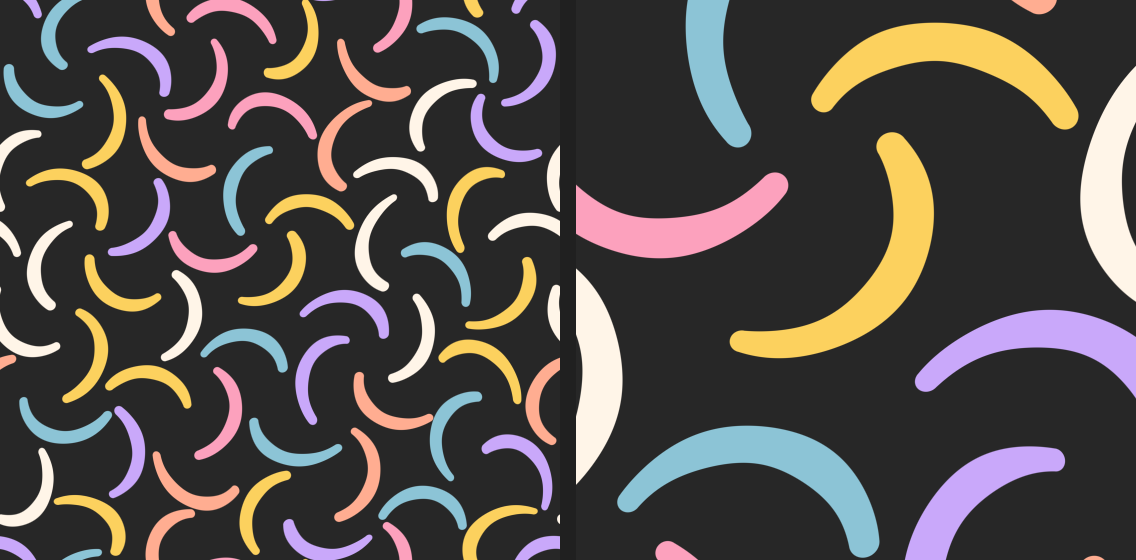
Left: the whole. Right: its middle third, enlarged.
Write a WebGL 2 fragment shader that draws this pattern.

```glsl
#version 300 es
precision highp float;
// Scattered pastel arcs with tapered, rounded ends on a charcoal ground.
// One arc sits on each node of a slanted square lattice that wraps on the unit tile;
// neighbours stand crosswise, then get hashed shifts, tilts, flips and sizes.

uniform vec2 u_resolution;
out vec4 outColor;

const float PI = 3.14159265;

// Lattice: steps (7,3) and (-3,7) close on the tile, giving 49 + 9 nodes.
const vec2 LATTICE = vec2(7.0, 3.0);
const int NODES = 58;
const int ROW_STEP = 17;        // node number gained per lattice row
const int COLOR_STEP = 21;      // keeps neighbouring colours apart

// Arc shape, in units of the canvas.
const float RADIUS_MIN = 0.075;
const float RADIUS_MAX = 0.091;
const float ARC_LENGTH = 0.183;
const float LENGTH_SPREAD = 0.014;
const float HALF_WIDTH = 0.0118;
const float END_TAPER = 0.34;
const float UNEVEN_TAPER = 0.16;
const float WOBBLE = 0.0004;

// Irregularity.
const float SHIFT = 0.007;
const float TILT = 0.38;
const float LEAN = 0.22;
const float COLOR_JITTER = 0.2;

const vec3 GROUND = vec3(0.153, 0.153, 0.153);
const vec3 INKS[6] = vec3[6](
    vec3(1.00, 0.96, 0.91),     // cream
    vec3(0.99, 0.63, 0.74),     // pink
    vec3(0.55, 0.77, 0.84),     // blue
    vec3(0.99, 0.82, 0.37),     // yellow
    vec3(0.79, 0.66, 0.98),     // lilac
    vec3(1.00, 0.68, 0.57));    // peach

float hash(int id, float salt) {
    return fract(sin(float(id) * 12.99 + salt * 78.23) * 4375.85);
}

// Hash in the range -1 to 1.
float signedHash(int id, float salt) {
    return 2.0 * hash(id, salt) - 1.0;
}

vec2 rotate(vec2 p, float angle) {
    float c = cos(angle), s = sin(angle);
    return vec2(c * p.x + s * p.y, c * p.y - s * p.x);
}

// Distance to the arc of one node; p is relative to that node.
float arcDistance(vec2 p, int id) {
    // Place: crosswise to the neighbours, with random flip and tilt.
    p -= SHIFT * vec2(signedHash(id, 1.0), signedHash(id, 2.0));
    float angle = 0.5 * PI * float(id % 2) + PI * floor(2.0 * hash(id, 3.0));
    p = rotate(p, angle + TILT * signedHash(id, 4.0));
    p.x += LEAN * signedHash(id, 5.0) * p.y;

    // Nearest point on the centre line, with the arc centred in its box.
    float radius = mix(RADIUS_MIN, RADIUS_MAX, hash(id, 6.0));
    float arcLength = ARC_LENGTH + LENGTH_SPREAD * signedHash(id, 7.0);
    float halfAngle = 0.5 * arcLength / radius;
    p.y += 0.5 * radius * (1.0 + cos(halfAngle));
    float along = clamp(atan(p.x, p.y), -halfAngle, halfAngle);
    vec2 nearest = radius * vec2(sin(along), cos(along));

    // Brush width: thinner towards the ends, one end more than the other.
    float t = along / halfAngle;
    float width = HALF_WIDTH * (1.0 - END_TAPER * t * t);
    width *= 1.0 + UNEVEN_TAPER * signedHash(id, 8.0) * t;
    width += WOBBLE * sin(8.0 * t + 2.0 * PI * hash(id, 9.0));
    return length(p - nearest) - width;
}

vec3 inkColor(int id) {
    float phase = float((id * COLOR_STEP) % NODES) / float(NODES);
    phase = fract(phase + COLOR_JITTER * signedHash(id, 10.0));
    return INKS[min(int(phase * 6.0), 5)];
}

void main() {
    vec2 uv = gl_FragCoord.xy / u_resolution;
    float edge = 0.75 / min(u_resolution.x, u_resolution.y);
    float spacing = 1.0 / length(LATTICE);

    // Lattice coordinates of this point.
    vec2 grid = vec2(LATTICE.x * uv.x - LATTICE.y * uv.y,
                     LATTICE.y * uv.x + LATTICE.x * uv.y);
    vec2 home = floor(grid + 0.5);

    // Paint the arcs of the surrounding nodes.
    vec3 color = GROUND;
    for (int j = -1; j <= 1; j++) {
        for (int i = -1; i <= 1; i++) {
            vec2 node = home + vec2(i, j);
            int id = (int(node.x) + ROW_STEP * int(node.y) + 10 * NODES) % NODES;
            float d = arcDistance((grid - node) * spacing, id);
            color = mix(color, inkColor(id), 1.0 - smoothstep(-edge, edge, d));
        }
    }
    outColor = vec4(color, 1.0);
}
```
